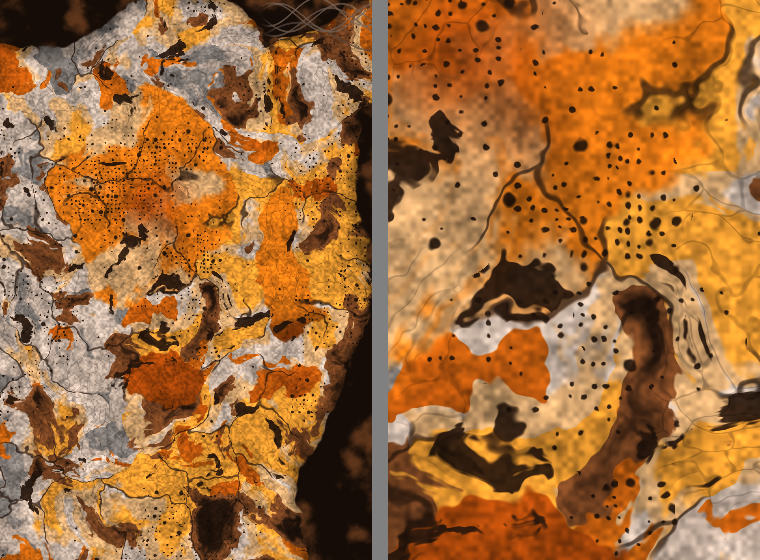
Left, the full canvas; right, a detail of the centre.
Reproduce this texture procedurally as a Shadertoy shader.

```glsl
// Weathered boulder crusted with grey, yellow and rust lichen, against dark soil
const vec3 PALE = vec3(0.76, 0.68, 0.62), GREY = vec3(0.71, 0.63, 0.57);
const vec3 SLATE = vec3(0.47, 0.44, 0.42), TAN = vec3(0.80, 0.62, 0.42);
const vec3 YELLOW = vec3(0.87, 0.57, 0.18), ORANGE = vec3(0.83, 0.44, 0.08);
const vec3 RUST = vec3(0.62, 0.26, 0.04), BROWN = vec3(0.46, 0.26, 0.13);
const vec3 SOIL = vec3(0.14, 0.08, 0.045), TWIG = vec3(0.45, 0.37, 0.32);
const float WARP = 0.15;   // raggedness of patch borders
const float PLATES = 9.0;  // crust plates per canvas height
const float GRAIN = 0.6;   // strength of the grit

float hash(vec2 p) {
  return fract(sin(dot(p, vec2(127.1, 311.7))) * 43758.5453);
}

float noise(vec2 p) {
  vec2 i = floor(p), f = fract(p);
  f = f * f * (3.0 - 2.0 * f);
  return mix(mix(hash(i), hash(i + vec2(1, 0)), f.x),
             mix(hash(i + vec2(0, 1)), hash(i + vec2(1, 1)), f.x), f.y);
}

float fbm(vec2 p) {
  float sum = 0.0, amp = 0.5;
  for (int i = 0; i < 5; i++) {
    sum += amp * noise(p);
    p = mat2(1.6, 1.2, -1.2, 1.6) * p + 7.3;
    amp *= 0.5;
  }
  return sum;
}

// Voronoi: x = random tone of the plate, y = gap to the next plate
vec2 plates(vec2 p) {
  vec2 nearest = p;
  float d1 = 9.0, d2 = 9.0;
  for (int k = 0; k < 9; k++) {
    vec2 c = floor(p) + vec2(k % 3 - 1, k / 3 - 1);
    float d = length(c + vec2(hash(c), hash(c + 57.0)) - p);
    d2 = min(d2, max(d, d1));
    if (d < d1) { d1 = d; nearest = c; }
  }
  return vec2(hash(nearest + 13.0), d2 - d1);
}

// Round specks of random size, one per grid cell with the given chance
float specks(vec2 p, float scale, float chance) {
  p *= scale;
  vec2 c = floor(p), jitter = 0.35 + 0.3 * vec2(hash(c + 3.0), hash(c + 71.0));
  float d = length(fract(p) - jitter) + 0.16 * (noise(p * 4.0) - 0.5);
  return smoothstep(0.08, -0.08, d - mix(0.1, 0.28, hash(c + 29.0))) * step(hash(c), chance);
}

float oval(vec2 p, float x, float y, float w, float h) {
  return length((p - vec2(x, y)) / vec2(w, h));
}

float glow(float d) { return exp(-d * d); }
float cover(float d) { return smoothstep(1.025, 0.975, d); }

// Distance inside the boulder outline
float boulder(vec2 p) {
  float right = 0.535 + 0.12 * smoothstep(0.08, 0.5, p.y) + 0.1 * smoothstep(0.78, 0.84, p.y);
  float top = 0.905 + 0.11 * smoothstep(0.05, 0.3, p.x)
    - 0.09 * smoothstep(0.4, 0.5, p.x) + 0.06 * smoothstep(0.52, 0.66, p.x);
  return min(right - p.x, top - p.y);
}

vec3 lichen(vec2 p, vec2 q, float inside) {
  // Crust plates: grey at the left, warmer to the right and below
  vec2 plate = plates(q * PLATES);
  float mottle = fbm(q * 17.0 + 4.0);
  float warmth = 0.33 + 0.75 * (p.x - 0.25) + 0.2 * smoothstep(0.32, 0.1, p.y)
    + 0.65 * (plate.x - 0.5) + 1.4 * (mottle - 0.48);
  vec3 col = mix(SLATE, GREY, smoothstep(-0.04, 0.06, warmth));
  col = mix(col, PALE, smoothstep(0.2, 0.26, warmth));
  col = mix(col, TAN, smoothstep(0.37, 0.45, warmth));
  col = mix(col, YELLOW, smoothstep(0.57, 0.65, warmth));

  // Rust stains and bare brown stone
  float stain = fbm(q * 15.0 + 21.0) + 0.05 * smoothstep(0.2, 0.6, p.x);
  col = mix(col, mix(ORANGE, RUST, mottle * 1.3), smoothstep(0.605, 0.625, stain));
  float bare = fbm(q * 17.0 + 50.0) + 0.08 * exp(-max(inside, 0.0) * 18.0) * smoothstep(0.3, 0.5, p.x)
    + 0.14 * glow((p.y + 0.014 - 0.22 * p.x) * 11.0) * smoothstep(0.05, 0.3, p.x);
  col = mix(col, mix(BROWN, SOIL, smoothstep(0.68, 0.8, bare)), smoothstep(0.615, 0.64, bare));

  // Large orange growths
  float big = oval(q, 0.25, 0.65, 0.135, 0.175);
  vec3 growth = mix(TAN, ORANGE, smoothstep(0.36, 0.5, mottle + 0.5 * (p.x - 0.24)));
  growth = mix(growth, RUST, 0.9 * glow(oval(q, 0.27, 0.61, 0.06, 0.05)));
  col = mix(col, growth, cover(big));
  growth = mix(RUST * 0.7, ORANGE, smoothstep(0.42, 0.53, q.y + 0.1 * mottle));
  col = mix(col, growth, cover(oval(q, 0.49, 0.52, 0.065, 0.135)));
  col = mix(col, RUST * (0.7 + 0.5 * mottle), cover(oval(q, 0.3, 0.35, 0.06, 0.05)));

  // Dark hollows and cracks
  float hollow = fbm(q * 24.0 + 90.0) + 0.12 * glow(oval(p, 0.41, 0.53, 0.04, 0.15));
  col = mix(col, SOIL, 0.92 * smoothstep(0.69, 0.72, hollow));
  float crack = max(smoothstep(0.04, 0.01, plate.y), smoothstep(0.02, 0.005, abs(big - 1.0)));
  col = mix(col, SOIL, 0.7 * crack * smoothstep(0.45, 0.6, noise(p * 16.0 + 5.0)));
  col *= 1.0 - 0.2 * smoothstep(0.1, 0.02, plates(q * 42.0).y) * smoothstep(0.4, 0.6, noise(p * 12.0));

  // Black specks in clusters
  float cluster = 0.8 * glow(oval(p, 0.22, 0.67, 0.1, 0.09)) + 0.5 * glow(oval(p, 0.35, 0.48, 0.05, 0.07))
    + 0.4 * smoothstep(0.62, 0.8, noise(p * 11.0 + 40.0));
  float dots = max(specks(p + 0.006 * noise(p * 40.0), 140.0, cluster * 0.8), specks(p, 70.0, cluster * 0.3));
  return mix(col, SOIL * 0.8, 0.9 * dots);
}

void mainImage(out vec4 fragColor, in vec2 fragCoord) {
  vec2 p = fragCoord / iResolution.y;
  vec2 q = p + WARP * (vec2(fbm(p * 9.0), fbm(p * 9.0 + 31.0)) - 0.485);
  float inside = boulder(mix(p, q, 0.6));
  vec3 ground = mix(SOIL * 0.6, BROWN * 0.8, smoothstep(0.48, 0.8, fbm(p * 22.0)));
  // Gritty stone, darker at its rim
  float grit = 0.6 * noise(p * 300.0) + 0.4 * noise(p * 150.0 + 9.0) - 0.5;
  vec3 stone = lichen(p, q, inside) * (1.0 + GRAIN * grit + 0.6 * (fbm(p * 35.0) - 0.485));
  stone *= mix(0.65, 1.02, smoothstep(0.0, 0.03, inside));
  vec3 col = mix(ground, stone, smoothstep(-0.002, 0.003, inside));
  // Dry twigs at the top right
  for (float k = 0.0; k < 6.0; k++) {
    float r = hash(vec2(k, 8.0));
    float bend = 0.93 + 0.06 * r + 0.025 * sin(p.x * (22.0 + 18.0 * r) + k * 2.0);
    float twig = smoothstep(0.0025, 0.0008, abs(p.y - bend)) * smoothstep(0.46, 0.5, p.x);
    col = mix(col, TWIG * (0.7 + 0.5 * r), 0.7 * twig);
  }
  fragColor = vec4(clamp(col, 0.0, 1.0), 1.0);
}
```
